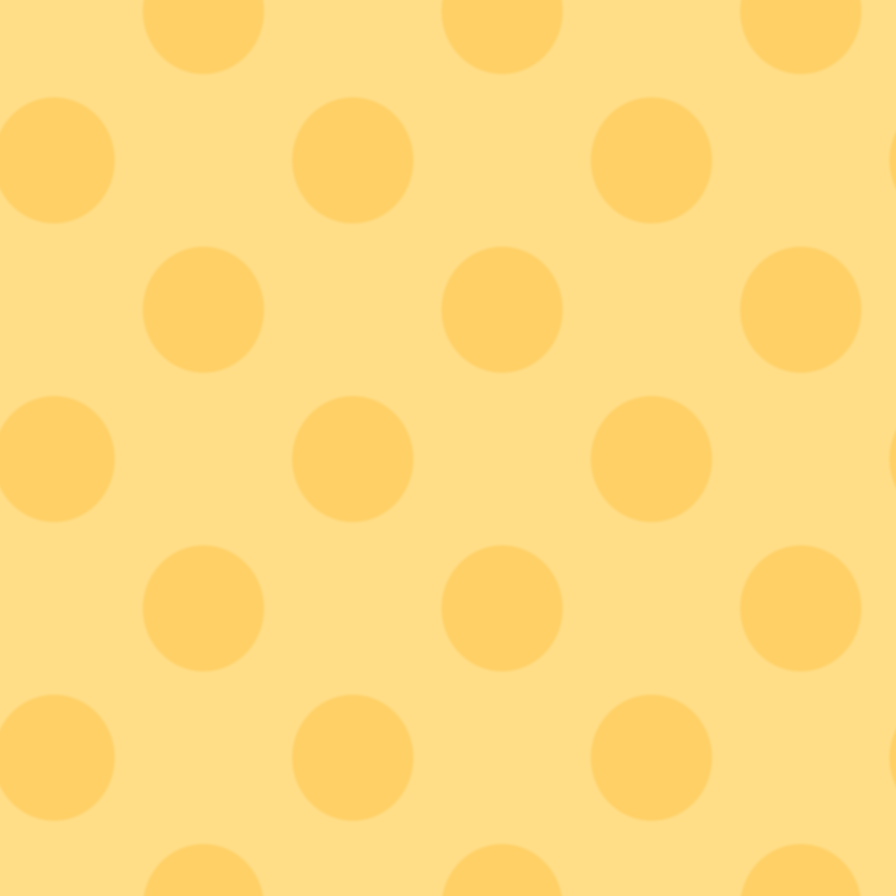
A Shadertoy shader for this pattern:

```glsl
// Signed distance to a slightly tall dot at the middle of each unit cell
float dotDistance(vec2 p) {
    vec2 radii = vec2(0.203, 0.211);
    vec2 local = fract(p) - 0.5;
    return (length(local / radii) - 1.0) * radii.x;
}

void mainImage(out vec4 fragColor, in vec2 fragCoord) {
    // Three cells across and down, shifted so a dot sits at each cell middle
    vec2 cell = fragCoord / iResolution.xy * 3.0 - vec2(0.181, 0.463) + 0.5;

    // Two interleaved grids, half a cell apart, form the staggered rows
    float distanceToDot = min(dotDistance(cell), dotDistance(cell + 0.5));

    // Slightly soft rim, never thinner than a pixel
    float softness = max(0.008, 3.0 / min(iResolution.x, iResolution.y));
    float coverage = 1.0 - smoothstep(-softness, softness, distanceToDot);

    vec3 cream = vec3(1.0, 0.87, 0.53);
    vec3 amber = vec3(1.0, 0.815, 0.40);
    fragColor = vec4(mix(cream, amber, coverage), 1.0);
}
```
